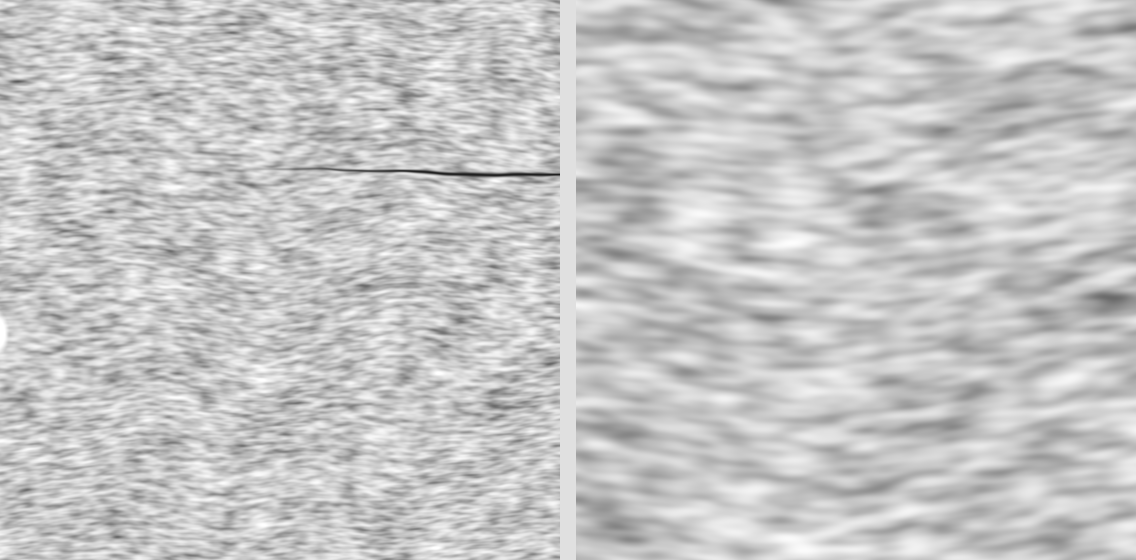
Left, the full canvas; right, a detail of the centre.
A Shadertoy shader for this texture:

```glsl
const float BASE_TONE = 0.782;
const float CONTRAST = 1.08;
const float SHADOW_SKEW = 0.9;       // deepens the dark side of the grain

const vec2 BLOTCH_FREQ = vec2(9.0, 15.0);
const vec2 STREAK_FREQ = vec2(19.0, 72.0);
const vec2 GRAIN_FREQ = vec2(31.0, 118.0);
const vec2 FIBRE_FREQ = vec2(52.0, 185.0);
const float BLOTCH_AMOUNT = 0.13;
const float STREAK_AMOUNT = 0.21;
const float GRAIN_AMOUNT = 0.22;
const float FIBRE_AMOUNT = 0.11;
const float WARP_AMOUNT = 0.022;
const float TILT = 0.03;

const int FLECK_COUNT = 46;
const float FLECK_DEPTH = 0.17;

const float CRACK_TONE = 0.12;
const float CRACK_HEIGHT = 0.698;
const float CRACK_WIDTH = 0.0031;
const vec2 SLIT_CENTRE = vec2(0.662, 0.805);
const vec2 SPOT_CENTRE = vec2(-0.006, 0.405);
const vec2 SPOT_RADIUS = vec2(0.021, 0.038);

float hash(vec2 cell) {
    uvec2 q = uvec2(ivec2(cell) + 4096) * uvec2(1597334673u, 3812015801u);
    uint n = q.x ^ q.y;
    n = (n ^ (n >> 15)) * 2246822519u;
    n = (n ^ (n >> 13)) * 3266489917u;
    n ^= n >> 16;
    return float(n >> 8) / 16777216.0;
}

float cornerSlope(vec2 cell, vec2 offset) {
    float angle = 6.28319 * hash(cell);
    return dot(vec2(cos(angle), sin(angle)), offset);
}

float gradientNoise(vec2 p) {
    vec2 i = floor(p);
    vec2 f = p - i;
    vec2 s = f * f * f * (f * (f * 6.0 - 15.0) + 10.0);
    vec2 e = vec2(1.0, 0.0);
    float low = mix(cornerSlope(i, f), cornerSlope(i + e, f - e), s.x);
    float high = mix(cornerSlope(i + e.yx, f - e.yx), cornerSlope(i + 1.0, f - 1.0), s.x);
    return mix(low, high, s.y);
}

// Long horizontal fibres over soft, rounder blotches
float fibreGrain(vec2 p) {
    float v = BLOTCH_AMOUNT * gradientNoise(p * BLOTCH_FREQ + 7.3);
    v += STREAK_AMOUNT * gradientNoise(p * STREAK_FREQ + 31.7);
    v += GRAIN_AMOUNT * gradientNoise(p * GRAIN_FREQ + 83.1);
    v += FIBRE_AMOUNT * gradientNoise(p * FIBRE_FREQ + 147.9);
    return CONTRAST * (v - SHADOW_SKEW * v * v);
}

// Scattered dark lens-shaped marks
float fleckShade(vec2 p) {
    float shade = 0.0;
    for (int i = 0; i < FLECK_COUNT; i++) {
        float id = float(i);
        vec2 d = p - vec2(hash(vec2(id, 201.0)), hash(vec2(id, 202.0)));
        float size = hash(vec2(id, 203.0));
        d.y -= d.x * 0.3 * (hash(vec2(id, 204.0)) - 0.5);
        d /= vec2(mix(0.009, 0.024, size), mix(0.0032, 0.0055, hash(vec2(id, 205.0))));
        shade += mix(0.4, 1.0, hash(vec2(id, 206.0))) * exp(-dot(d, d));
    }
    return FLECK_DEPTH * min(shade, 1.2);
}

// Crack opening towards the right edge
float crackMask(vec2 p) {
    float growth = smoothstep(0.43, 0.78, p.x);
    float path = CRACK_HEIGHT - 0.011 * smoothstep(0.55, 0.95, p.x);
    path += 0.003 * gradientNoise(vec2(p.x * 16.0, 5.5));
    float width = CRACK_WIDTH * mix(0.55, 1.0, growth);
    width *= 1.0 + 0.5 * gradientNoise(vec2(p.x * 23.0, 9.4));
    float d = (p.y - path) / width;
    return exp(-d * d) * mix(0.3, 1.0, growth) * smoothstep(0.42, 0.56, p.x);
}

void mainImage(out vec4 fragColor, in vec2 fragCoord) {
    vec2 p = fragCoord / iResolution.xy;

    // Gentle drift of the fibre direction
    vec2 q = p;
    q.y += TILT * (p.x - 0.5) * (2.0 * p.y - 1.0);
    q.y += WARP_AMOUNT * gradientNoise(p * vec2(4.0, 3.5) + 11.6);

    float tone = BASE_TONE + fibreGrain(q) - fleckShade(p);

    // Small slit and main crack
    vec2 slit = (p - SLIT_CENTRE) / vec2(0.032, 0.0026);
    tone -= 0.24 * exp(-dot(slit, slit));
    tone = mix(tone, CRACK_TONE, crackMask(p));

    // Bright chip at the left edge
    float spot = length((p - SPOT_CENTRE) / SPOT_RADIUS);
    tone = mix(tone, 1.0, 1.0 - smoothstep(0.65, 1.15, spot));

    fragColor = vec4(vec3(clamp(tone, 0.0, 1.0)), 1.0);
}
```
